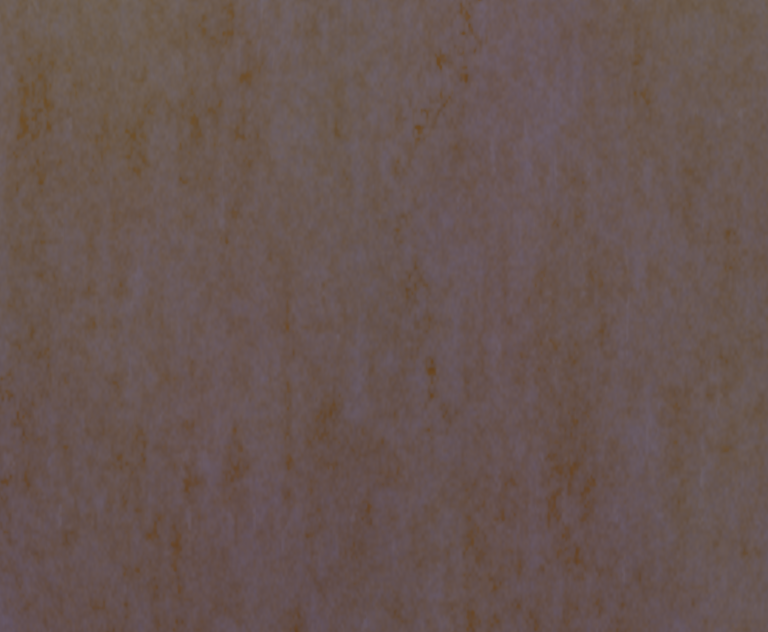
Write a Shadertoy shader that draws this texture.

```glsl
// Weathered mauve-brown surface with soft vertical streaks and rust-coloured grain.

const vec3 MAUVE_BROWN = vec3(0.408, 0.338, 0.318);
const vec3 COOL_VIOLET = vec3(0.412, 0.358, 0.388);
const vec3 WARM_TAN = vec3(0.398, 0.312, 0.250);
const vec3 RUST = vec3(0.410, 0.270, 0.110);

float hash(vec2 cell) {
    vec3 q = fract(cell.xyx * vec3(0.1031, 0.1030, 0.0973));
    q += dot(q, q.yzx + 33.33);
    return fract((q.x + q.y) * q.z);
}

// Smooth value noise in the range -1 to 1.
float noise(vec2 p) {
    vec2 cell = floor(p);
    vec2 f = fract(p);
    f = f * f * (3.0 - 2.0 * f);
    float low = mix(hash(cell), hash(cell + vec2(1.0, 0.0)), f.x);
    float high = mix(hash(cell + vec2(0.0, 1.0)), hash(cell + 1.0), f.x);
    return 2.0 * mix(low, high, f.y) - 1.0;
}

// Three octaves of noise, stretched by a frequency per axis.
float layered(vec2 p, vec2 frequency, float gain, float seed) {
    vec2 q = p * frequency + seed;
    float sum = 0.0;
    float weight = 0.55;
    for (int i = 0; i < 3; i++) {
        sum += weight * noise(q);
        q = q * 2.03 + 17.3;
        weight *= gain;
    }
    return sum;
}

// Soft stain along a line from a to b.
float stain(vec2 p, vec2 a, vec2 b, float width) {
    vec2 along = b - a;
    float t = clamp(dot(p - a, along) / dot(along, along), 0.0, 1.0);
    float d = length(p - a - along * t) / width;
    return exp(-d * d);
}

vec3 warmthColour(float warmth) {
    vec3 colour = mix(MAUVE_BROWN, COOL_VIOLET, clamp(-warmth / 1.7, 0.0, 1.0));
    colour = mix(colour, WARM_TAN, clamp(warmth / 1.4, 0.0, 1.0));
    return mix(colour, RUST, 0.85 * smoothstep(0.95, 2.4, warmth));
}

void mainImage(out vec4 fragColor, in vec2 fragCoord) {
    vec2 p = fragCoord / iResolution.y;
    vec2 bent = p + vec2(0.006 * noise(p * vec2(5.0, 6.0)), 0.0);

    // Broad patches, long streaks, short grain and fine speckle.
    float patches = layered(p, vec2(4.0, 1.8), 0.55, 3.7);
    float streaks = layered(bent, vec2(26.0, 3.5), 0.75, 41.2);
    float grain = layered(bent, vec2(52.0, 36.0), 0.85, 83.5);
    float speckle = noise(bent * vec2(230.0, 170.0) + 9.1);

    // Rust gathers in a slanted stain and fainter upright ones.
    float rusting = stain(p, vec2(0.76, 0.98), vec2(0.66, 0.80), 0.030)
                  + 0.6 * stain(p, vec2(0.63, 0.72), vec2(0.69, 0.32), 0.025)
                  + 0.5 * stain(p, vec2(0.0, 0.42), vec2(0.02, 0.05), 0.03);

    float warmth = 0.08 + 0.95 * patches + 0.95 * streaks + 1.25 * grain + 0.30 * speckle;
    warmth += rusting * (0.25 + 1.6 * max(grain, 0.0));
    vec3 colour = warmthColour(warmth);

    // Thin pale vertical threads and small flecks.
    float thread = noise(bent * vec2(90.0, 11.0) + 61.0);
    float pale = smoothstep(0.6, 1.0, thread) * smoothstep(-0.1, 0.5, -grain);
    float fleck = smoothstep(0.55, 0.95, noise(bent * vec2(120.0, 75.0) + 303.0));
    colour += (0.7 * pale + 0.35 * fleck) * vec3(0.016, 0.022, 0.032);

    // Olive cast in places, darker toward the lower middle.
    float olive = layered(p, vec2(2.5, 1.6), 0.55, 127.0) + 0.7 * (p.y - 0.5);
    colour += olive * vec3(0.003, 0.015, -0.022);
    float lift = 0.030 * (p.y - 0.5) + 0.014 * layered(p, vec2(5.0, 2.2), 0.55, 211.0);
    float relief = noise(bent * vec2(200.0, 120.0) + 151.0);
    colour += lift + 0.010 * relief + 0.006 * speckle;

    fragColor = vec4(colour, 1.0);
}
```
